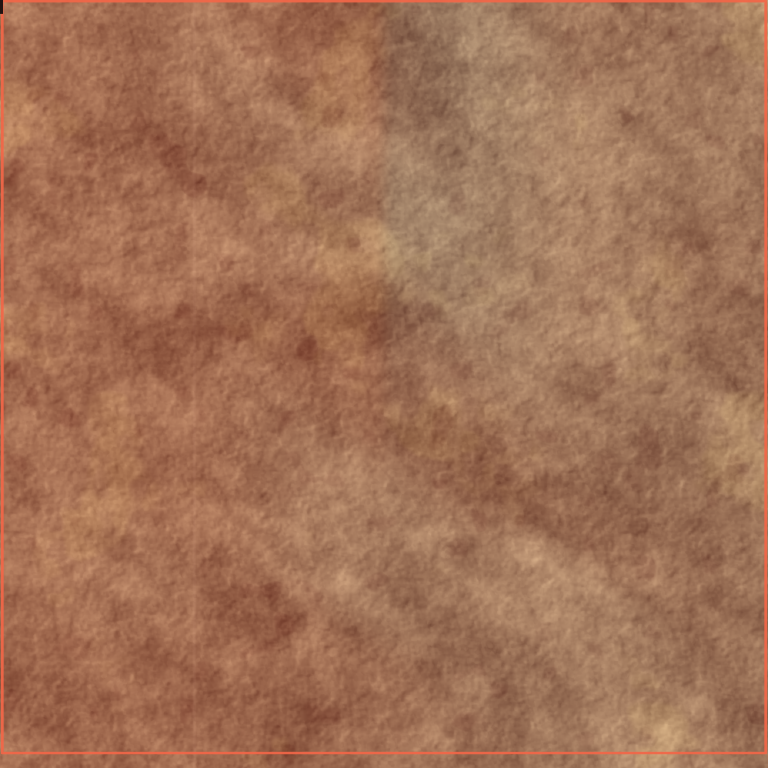
This texture is drawn by a WebGL 1 fragment shader. Its source:

```glsl
precision highp float;
// Weathered rust and tan sandstone with a thin orange frame.
// Soft cellular noise gives drifting stains, diagonal streaks and
// a fine pebbled relief that is lit from the upper left.
uniform vec2 u_resolution;

vec3 hash3(vec2 cell) {
  vec3 q = fract(cell.xyx * vec3(0.1031, 0.1030, 0.0973));
  q += dot(q, q.yxz + 33.33);
  return fract((q.xxy + q.yzz) * q.zyx);
}

// Random cell values blended by distance to jittered centres, about -0.5 to 0.5.
float cells(vec2 p) {
  vec2 base = floor(p);
  vec2 local = p - base;
  float total = 0.0;
  float weight = 0.0;
  for (int y = -1; y <= 1; y++) {
    for (int x = -1; x <= 1; x++) {
      vec2 offset = vec2(float(x), float(y));
      vec3 rnd = hash3(base + offset + 50.0);
      vec2 d = offset + 0.15 + 0.7 * rnd.xy - local;
      float w = exp(-5.5 * dot(d, d));
      total += w * rnd.z;
      weight += w;
    }
  }
  return total / weight - 0.5;
}

float relief(vec2 p) {
  return cells(p * 88.0) + 0.55 * cells(p * 165.0 + 7.0);
}

void main() {
  vec2 p = gl_FragCoord.xy / u_resolution;
  float px = 1.0 / min(u_resolution.x, u_resolution.y);

  // Streak space: x runs down to the right, y runs across the streaks.
  vec2 s = vec2(0.82 * p.x - 0.57 * p.y, 0.57 * p.x + 0.82 * p.y);
  s += 0.012 * vec2(cells(p * 14.0), cells(p * 14.0 + 31.0));

  // Broad stains: rust on the left, olive tan on the right.
  float drift = cells(s * vec2(3.0, 5.0) + 3.0);
  float seam = smoothstep(0.485, 0.515, p.x) * smoothstep(0.25, 0.75, p.y);
  float olive = smoothstep(0.1, 0.95, p.x + 0.45 * drift);
  vec3 color = mix(vec3(0.622, 0.406, 0.302), vec3(0.624, 0.467, 0.360), olive);
  float greyed = seam * (1.0 - smoothstep(0.55, 0.78, p.x));
  color += greyed * vec3(-0.035, 0.012, 0.022);

  // Streaks and mottling at falling sizes.
  float tone = 0.07 * drift;
  tone += 0.09 * cells(s * vec2(8.0, 15.0) + 11.0);
  tone += 0.09 * cells(s * vec2(19.0, 30.0) + 23.0);
  tone += 0.075 * cells(s * vec2(45.0, 60.0) + 37.0);
  tone += 0.05 * cells(p * 230.0);

  // Pebbled relief.
  vec2 toLight = 0.0042 * vec2(-0.8, 0.6);
  tone += 0.085 * (relief(p) - relief(p + toLight));
  color += tone * vec3(1.0, 1.02, 0.82);

  // Scattered pale worn spots and small dark pits.
  float worn = smoothstep(0.23, 0.46, cells(p * 10.0 + 5.0) + 0.25 * cells(p * 48.0));
  color += worn * vec3(0.055, 0.06, 0.028);
  float pit = smoothstep(0.3, 0.47, cells(p * 36.0 + 61.0));
  color -= pit * vec3(0.05, 0.06, 0.045);

  // Faint upright seam.
  color += 0.022 * (1.0 - smoothstep(0.0005, 0.002 + px, abs(p.x - 0.253)));

  // Orange frame, set a little above the lower edge.
  vec2 box = abs(p - vec2(0.5, 0.509)) - vec2(0.497, 0.4895);
  float edge = length(max(box, 0.0)) + min(max(box.x, box.y), 0.0);
  float frame = 1.0 - smoothstep(-0.5 * px, 0.5 * px, abs(edge) - 0.0017);
  color = mix(color, vec3(0.95, 0.40, 0.28), 0.92 * frame);

  // Dark nick in the upper left corner.
  float nick = max(p.x - 0.004, 0.982 - p.y);
  color = mix(vec3(0.13, 0.08, 0.07), color, smoothstep(-0.5 * px, 0.5 * px, nick));

  gl_FragColor = vec4(clamp(color, 0.0, 1.0), 1.0);
}
```
